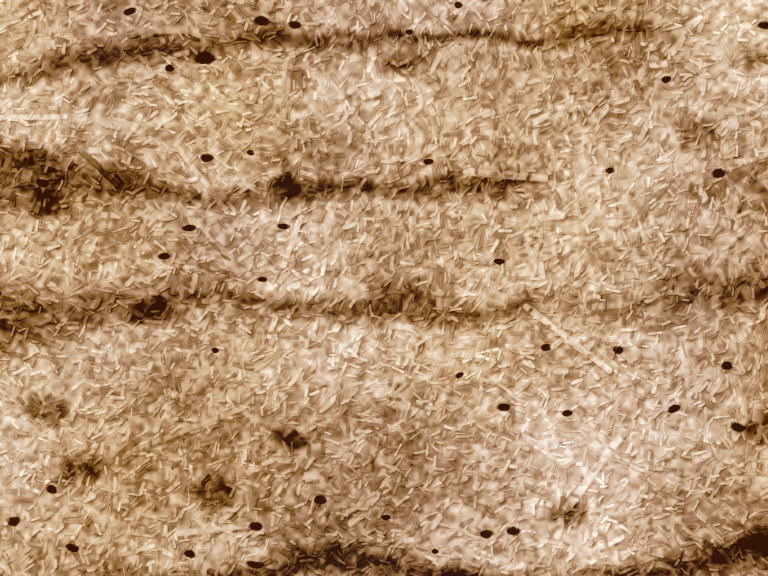
This texture is drawn by a Shadertoy shader. Its source:

```glsl
#define BIAS 0.48
#define FIBRE_SCALE 44.0
#define FIBRE_CONTRAST 1.9
#define SHADOW 0.55
#define DIRECTION 0.6
#define SPREAD 2.3
#define BAND_DEPTH 1.7
#define CLOUD_DEPTH 3.0
#define GRAIN_DEPTH 1.1

const vec3 INK = vec3(0.20, 0.08, 0.02);
const vec3 UMBER = vec3(0.41, 0.25, 0.10);
const vec3 OCHRE = vec3(0.55, 0.39, 0.19);
const vec3 TAN = vec3(0.65, 0.49, 0.35);
const vec3 SAND = vec3(0.79, 0.65, 0.50);
const vec3 CREAM = vec3(0.88, 0.79, 0.69);
const vec3 GLINT = vec3(0.99, 0.96, 0.88);

vec3 hash(vec2 p) {
    vec3 q = fract(p.xyx * vec3(0.1031, 0.1030, 0.0973));
    q += dot(q, q.yxz + 33.33);
    return fract((q.xxy + q.yzz) * q.zyx);
}

float noise(vec2 p) {
    vec2 i = floor(p), f = fract(p);
    f = f * f * (3.0 - 2.0 * f);
    return mix(mix(hash(i).x, hash(i + vec2(1, 0)).x, f.x),
               mix(hash(i + vec2(0, 1)).x, hash(i + vec2(1, 1)).x, f.x), f.y);
}

float fbm(vec2 p) {
    float sum = 0.0, amp = 0.533;
    for (int i = 0; i < 4; i++) {
        sum += amp * noise(p);
        p = mat2(1.6, 1.2, -1.2, 1.6) * p + 17.3;
        amp *= 0.5;
    }
    return sum;
}

float capsule(vec2 p, vec2 dir, float halfLength) {
    return length(p - dir * clamp(dot(p, dir), -halfLength, halfLength));
}

// Lays one jittered fibre per cell over the tone, each with a soft shadow
float layFibres(float tone, vec2 p, float scale, float halfLength, float width, float density, float seed) {
    vec2 g = p * scale, home = floor(g);
    float soft = max(0.0014, 1.0 / iResolution.y) * scale;
    for (int y = -1; y <= 1; y++)
    for (int x = -1; x <= 1; x++) {
        vec2 cell = home + vec2(x, y);
        vec3 r = hash(cell + seed), s = hash(cell + seed + 71.7);
        if (s.x > density) continue;
        float flow = noise((cell + 0.5) / scale * 3.0 + 5.0) - 0.5;
        float angle = DIRECTION + 2.2 * flow + SPREAD * (r.z - 0.5);
        vec2 dir = vec2(cos(angle), sin(angle));
        vec2 q = g - cell - 0.5 - 0.8 * (r.xy - 0.5);
        float len = halfLength * mix(0.45, 1.0, s.z);
        float w = width * mix(0.6, 1.15, r.x);
        float d = capsule(q, dir, len);
        float shade = capsule(q + vec2(-0.5, 0.8) * w, dir, len);
        tone -= SHADOW * (1.0 - smoothstep(0.5 * w, 1.5 * w, shade));
        float body = 0.2 + FIBRE_CONTRAST * (s.y - 0.5) - 0.4 * d * d / (w * w);
        tone = mix(tone, body, 1.0 - smoothstep(w - soft, w + soft, d));
    }
    return tone;
}

// Scattered irregular spots, one at most per cell
float spots(vec2 p, float scale, float radius, float density, float edge) {
    vec2 g = p * scale, home = floor(g);
    float cover = 0.0;
    for (int y = -1; y <= 1; y++)
    for (int x = -1; x <= 1; x++) {
        vec2 cell = home + vec2(x, y);
        vec3 r = hash(cell + 311.0), s = hash(cell + 407.0);
        vec2 q = g - cell - r.xy;
        float size = radius * mix(0.6, 1.3, s.y);
        float d = length(q * vec2(mix(0.6, 1.0, s.z), 1.2)) / size;
        cover = max(cover, step(s.x, density) * (1.0 - smoothstep(1.0 - edge, 1.0 + edge, d)));
    }
    return cover;
}

vec3 ramp(vec3 low, vec3 high, float a, float b, float t) {
    return mix(low, high, clamp((t - a) / (b - a), 0.0, 1.0));
}

vec3 palette(float t) {
    vec3 c = ramp(INK, UMBER, -2.33, -1.55, t);
    c = ramp(c, OCHRE, -1.55, -1.0, t);
    c = ramp(c, TAN, -1.0, -0.4, t);
    c = ramp(c, SAND, -0.4, 0.3, t);
    c = ramp(c, CREAM, 0.3, 1.2, t);
    return ramp(c, GLINT, 1.2, 2.2, t);
}

void mainImage(out vec4 fragColor, in vec2 fragCoord) {
    vec2 p = fragCoord / iResolution.y;
    vec2 wobble = vec2(noise(p * 38.0), noise(p * 38.0 + 50.0)) - 0.5;
    vec2 bent = p + 0.008 * wobble;

    // Matted fibres, with a few long straws among the short ones
    float tone = 2.0 * (noise(p * 70.0) - 0.5);
    tone = layFibres(tone, bent, FIBRE_SCALE * 0.65, 0.5, 0.15, 0.9, 13.0);
    tone = layFibres(tone, bent, FIBRE_SCALE, 0.55, 0.14, 0.9, 137.0);
    tone = layFibres(tone, p + 0.002 * wobble, 6.5, 0.6, 0.045, 0.35, 229.0);
    tone = layFibres(tone, bent, FIBRE_SCALE * 1.4, 0.5, 0.16, 0.65, 523.0);
    tone += GRAIN_DEPTH * (noise(p * 130.0 + 9.0) - 0.5);

    // Clouding and dark layers that run across
    float cloud = fbm(p * vec2(3.0, 4.5) + 3.0);
    vec2 layer = p * vec2(0.9, 4.5) + 0.8 * cloud;
    float band = 1.0 - smoothstep(0.0, 0.13, abs(noise(layer + 21.0) - 0.5));
    band *= smoothstep(0.25, 0.6, noise(p * vec2(3.0, 5.0) + 40.0));
    tone += BIAS + CLOUD_DEPTH * (cloud - 0.5) - BAND_DEPTH * band;

    // Stains and small dark specks
    tone -= 1.6 * spots(p + 0.03 * (fbm(p * 25.0) - 0.5) + 0.012 * wobble, 5.0, 0.14, 0.28, 0.6);
    tone -= 3.2 * spots(bent, 15.0, 0.11, 0.13, 0.35);

    vec3 colour = palette(tone);
    colour += (noise(p * 5.0 + 80.0) - 0.5) * vec3(0.0, 0.01, 0.07);
    fragColor = vec4(clamp(colour, 0.0, 1.0), 1.0);
}
```
